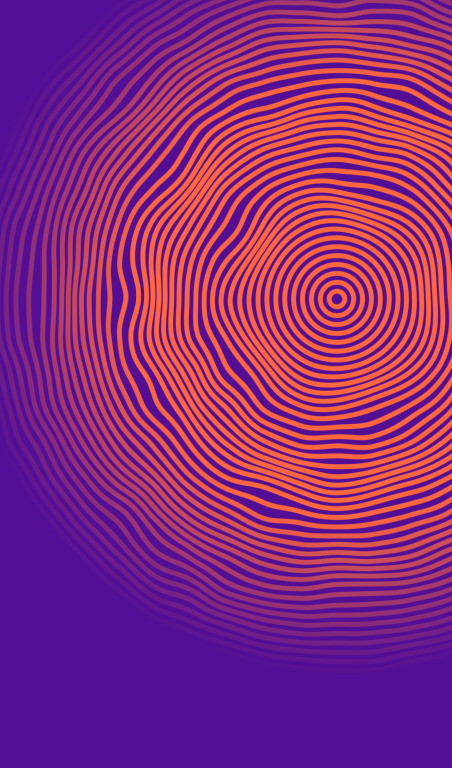
This background is drawn by a Shadertoy shader. Its source:

```glsl
#define CENTER vec2(0.4388, 0.6107)
#define SPACING 0.0116
#define LINE_HALF 0.0032
#define DENT_DEPTH 0.020
#define DENT_WIDTH 0.022
#define WAVE_DEPTH 0.009
#define FADE_START 0.285
#define FADE_END 0.490
#define PURPLE vec3(0.320, 0.058, 0.588)
#define ORANGE vec3(0.995, 0.400, 0.240)

const float TAU = 6.2831853;

float hash(vec2 p) {
    return fract(sin(dot(p, vec2(127.1, 311.7))) * 43758.5453);
}

float noise(vec2 p) {
    vec2 cell = floor(p), f = fract(p);
    f = f * f * (3.0 - 2.0 * f);
    return mix(mix(hash(cell), hash(cell + vec2(1, 0)), f.x),
               mix(hash(cell + vec2(0, 1)), hash(cell + vec2(1, 1)), f.x), f.y);
}

// Soft dents spread around three shells pull the rings inward
float dents(vec2 p) {
    float sum = 0.0;
    for (int shell = 0; shell < 3; shell++) {
        float k = float(shell);
        int count = shell == 0 ? 5 : 12 - 2 * shell;
        for (int i = 0; i < count; i++) {
            float jitter = hash(vec2(i, shell)) - 0.5;
            float angle = radians(76.0 + 30.0 * k) + TAU * float(i) / float(count) + 0.08 * jitter;
            vec2 dir = vec2(cos(angle), sin(angle));
            vec2 q = p - dir * (0.143 + 0.114 * k + 0.012 * jitter);
            float along = dot(q, dir) / DENT_WIDTH;
            float across = dot(q, vec2(-dir.y, dir.x)) / (0.036 + 0.004 * k);
            float strength = 0.75 + 0.2 * dot(dir, vec2(-0.9, 0.4)) - 0.13 * k + 0.2 * jitter;
            sum += strength * exp(-0.5 * (along * along + across * across));
        }
    }
    return sum * DENT_DEPTH;
}

void mainImage(out vec4 fragColor, in vec2 fragCoord) {
    vec2 p = fragCoord / iResolution.y - CENTER;
    float radius = length(p);

    // Ring phase, bent by dents and gentle waves away from the centre
    float wave = (noise(p * 21.0 + 40.0) - 0.5) * WAVE_DEPTH * smoothstep(0.06, 0.2, radius);
    float phase = max((radius + dents(p) + wave) / SPACING - 0.37, 0.0);

    // Lines of even width: phase offset over its slope gives distance
    float slope = length(vec2(dFdx(phase), dFdy(phase))) * iResolution.y;
    float dist = abs(fract(phase) - 0.5) / max(slope, 0.25 / SPACING);
    float edge = 0.8 / iResolution.y;
    float line = 1.0 - smoothstep(LINE_HALF - edge, LINE_HALF + edge, dist);

    // Outer rings dissolve into the ground
    float fadeRadius = length(p - vec2(0.012, 0.0));
    float fade = clamp((FADE_END - fadeRadius) / (FADE_END - FADE_START), 0.0, 1.0);
    fragColor = vec4(mix(PURPLE, ORANGE, line * fade), 1.0);
}
```
